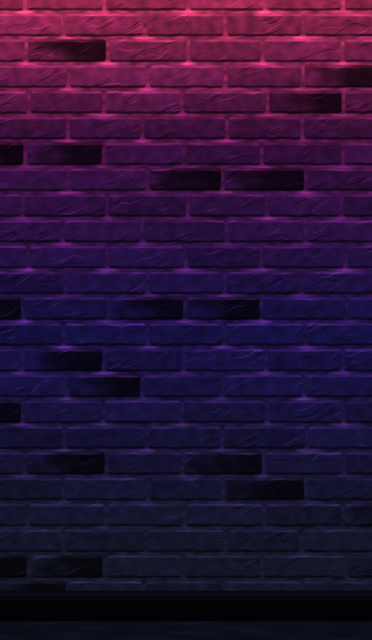
A Shadertoy shader for this texture:

```glsl
// A running-bond brick wall lit from above, fading from crimson through violet to navy,
// above a black skirting board. Bricks are rounded boxes with jittered joints; a height
// field of gradient noise is lit from the top to give chipped faces and glowing ledges.

const float ROW = 0.0403;       // course height, in canvas heights
const float COL = 0.1243;       // brick length
const float TOP = 0.0182;       // first full course, measured from the top
const float GAP = 0.0029;       // half of the mortar width
const float WALL_END = 0.923;
const float BOARD_TOP = 0.9375;
const float FLOOR_TOP = 0.971;

float hash(vec2 p) {
    vec3 q = fract(p.xyx * vec3(0.1031, 0.1030, 0.0973));
    q += dot(q, q.yzx + 33.33);
    return fract((q.x + q.y) * q.z);
}

float cornerSlope(vec2 cell, vec2 d) {
    float a = 6.2832 * hash(cell + 17.0);
    return dot(vec2(cos(a), sin(a)), d);
}

float gradientNoise(vec2 p) {
    vec2 i = floor(p), f = fract(p);
    vec2 w = f * f * f * (f * (f * 6.0 - 15.0) + 10.0);
    vec2 e = vec2(0.0, 1.0);
    float low = mix(cornerSlope(i, f), cornerSlope(i + e.yx, f - e.yx), w.x);
    float high = mix(cornerSlope(i + e, f - e), cornerSlope(i + 1.0, f - 1.0), w.x);
    return mix(low, high, w.y);
}

// Four-stop colour ramp down the wall
vec3 ramp(vec3 a, vec3 b, vec3 c, vec3 d, float v) {
    vec3 col = mix(a, b, clamp(v / 0.22, 0.0, 1.0));
    col = mix(col, c, clamp((v - 0.22) / 0.28, 0.0, 1.0));
    return mix(col, d, smoothstep(0.5, 0.92, v));
}

float rowShift(float row) {
    return mix(0.103, 0.0404, mod(row, 2.0));
}

float jointX(float col, float row) {
    float jitter = 0.09 * (hash(vec2(col + 40.0, row + 9.0)) - 0.5);
    return COL * (col + jitter) + rowShift(row);
}

// Returns the brick id in xy and the signed distance to its edge in z
vec3 brickAt(vec2 p) {
    p += 0.0013 * vec2(gradientNoise(p * 38.0), gradientNoise(p * 42.0 + 50.0));
    float row = floor((p.y - TOP) / ROW);
    float col = floor((p.x - rowShift(row)) / COL);
    col += step(jointX(col + 1.0, row), p.x) - step(p.x, jointX(col, row));
    float left = jointX(col, row), right = jointX(col + 1.0, row);
    vec2 center = vec2(0.5 * (left + right), TOP + (row + 0.5) * ROW);
    vec2 halfSize = 0.5 * vec2(right - left, ROW) - GAP;
    float radius = 0.0045;
    vec2 q = abs(p - center) - halfSize + radius;
    float sd = length(max(q, 0.0)) + min(max(q.x, q.y), 0.0) - radius;
    return vec3(col, row, sd);
}

// Bevelled brick with chiselled steps and fine grain
float reliefHeight(vec2 p, vec3 brick) {
    vec2 s = p + 3.7 * hash(brick.xy + 60.0);
    float body = smoothstep(0.0012, -0.0042, brick.z);
    float patchy = smoothstep(-0.15, 0.35, gradientNoise(s * vec2(20.0, 34.0)));
    float chisel = smoothstep(-0.07, 0.07, gradientNoise(s * vec2(38.0, 74.0) + s.yx * 25.0));
    float grain = gradientNoise(s * vec2(150.0, 210.0));
    return body * (0.8 + 0.34 * patchy * chisel + 0.07 * grain);
}

// Light caught on the ledge under each upright joint
float ledgeGlow(vec2 p) {
    float r = (p.y - TOP) / ROW;
    float edge = floor(r + 0.5);
    float above = edge - 1.0;
    float col = floor((p.x - rowShift(above)) / COL + 0.5);
    float dx = (p.x - jointX(col, above)) / 0.016;
    float dy = (r - edge - 0.03) / 0.085;
    return exp(-dx * dx - dy * dy) * (0.35 + 0.65 * hash(vec2(col + 11.0, edge)));
}

vec3 wallColor(vec2 p, float px) {
    vec3 face = ramp(vec3(0.61, 0.16, 0.32), vec3(0.22, 0.06, 0.24),
                     vec3(0.085, 0.062, 0.25), vec3(0.078, 0.083, 0.155), p.y);
    vec3 glow = ramp(vec3(0.92, 0.28, 0.42), vec3(0.58, 0.13, 0.40),
                     vec3(0.40, 0.16, 0.52), vec3(0.20, 0.20, 0.34), p.y);
    vec3 brick = brickAt(p);
    vec2 up = vec2(0.0, -0.0016);
    float slope = reliefHeight(p, brick) - reliefHeight(p + up, brickAt(p + up));
    float cover = smoothstep(px, -px, brick.z);

    // Some bricks are scorched, more heavily towards one end
    float scorched = step(0.80, hash(brick.xy + 23.0)) * step(0.5, brick.y);
    float x = (p.x - jointX(brick.x, brick.y)) / COL;
    float soot = smoothstep(-0.2, 0.75, x + 0.5 * gradientNoise(p * vec2(28.0, 50.0)));
    float tone = 0.86 + 0.22 * hash(brick.xy + 5.0) + 0.28 * gradientNoise(p * 65.0);
    tone *= 1.0 - 0.68 * scorched * soot;

    vec3 mortar = mix(face, glow, mix(0.45, 0.16, smoothstep(0.0, 0.5, p.y)));
    mortar *= 0.88 + 0.5 * gradientNoise(p * vec2(60.0, 110.0));
    vec3 col = mix(mortar, face * tone, cover);

    // Top-facing relief catches light, undersides fall into shadow
    float streak = 0.6 + 0.9 * gradientNoise(p * vec2(22.0, 30.0) + 8.0);
    col += glow * clamp(slope, 0.0, 0.5) * max(streak, 0.15) * 1.1;
    col *= 1.0 - 1.5 * clamp(-slope, 0.0, 0.4);
    col += glow * ledgeGlow(p) * mix(0.65, 0.25, cover) * smoothstep(1.0, 0.55, p.y);
    return col;
}

void mainImage(out vec4 fragColor, in vec2 fragCoord) {
    float px = 1.0 / iResolution.y;
    vec2 p = vec2(fragCoord.x, iResolution.y - fragCoord.y) * px;
    vec3 col = wallColor(p, px);

    // Skirting ledge, black board and dim floor
    float rim = exp(-pow((p.y - WALL_END - 0.006) / 0.0015, 2.0));
    vec3 ledge = vec3(0.025, 0.027, 0.055) + vec3(0.025, 0.025, 0.045) * rim;
    float streaks = gradientNoise(p * vec2(14.0, 130.0));
    vec3 ground = vec3(0.045, 0.055, 0.10) * (1.0 + 0.5 * streaks);
    col = mix(col, ledge, smoothstep(-px, px, p.y - WALL_END));
    col = mix(col, vec3(0.008, 0.008, 0.016), smoothstep(-px, px, p.y - BOARD_TOP));
    col = mix(col, ground, smoothstep(-px, px, p.y - FLOOR_TOP));
    fragColor = vec4(clamp(col, 0.0, 1.0), 1.0);
}
```
